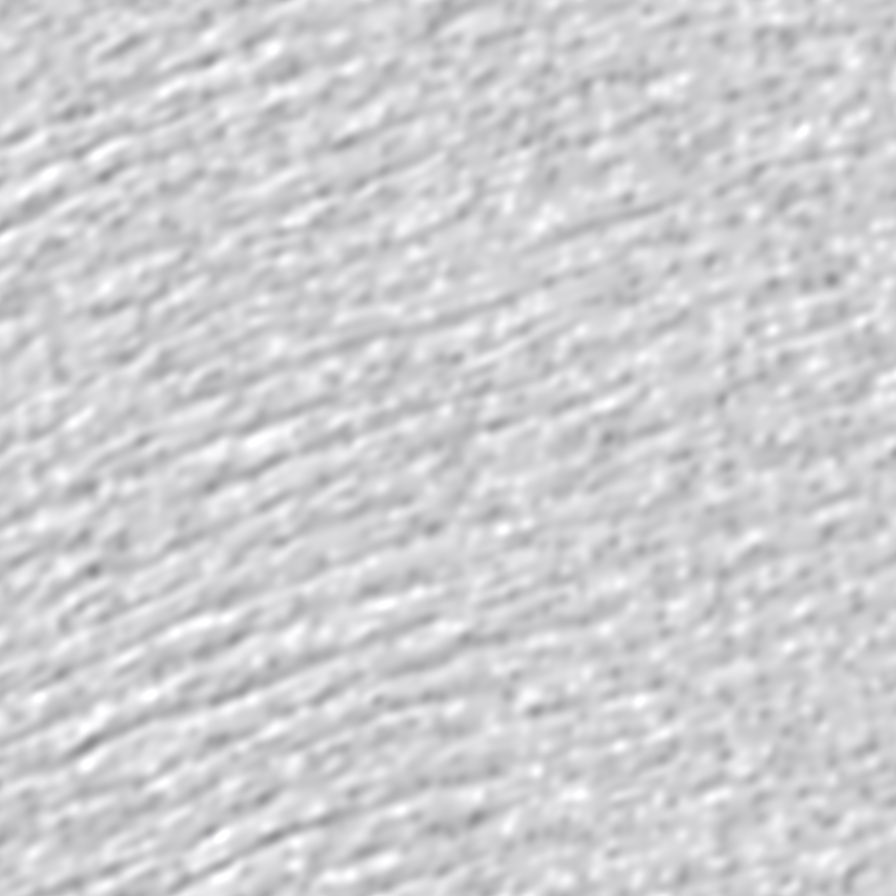
Give the GLSL for this texture, as a three.js fragment shader.

```glsl
// Pale grey ribbed knit cloth with slanting, broken ribs and a fine embossed grain.
varying vec2 vUv;

const float TAU = 6.28318;
const vec3 CLOTH_GREY = vec3(0.814, 0.814, 0.823);
const float RIB_COUNT = 21.0;
const vec2 STREAK_SCALE = vec2(30.0, 60.0);
const vec2 BEAD_SCALE = vec2(58.0, 56.0);

vec3 hash3(vec2 cell) {
  vec3 q = fract(cell.xyx * vec3(0.1031, 0.1030, 0.0973));
  q += dot(q, q.yxz + 33.33);
  return fract((q.xxy + q.yzz) * q.zyx);
}

// Cellular noise: jittered soft spots, each raised or sunken at random.
float spots(vec2 p, float softness) {
  vec2 cell = floor(p);
  float sum = 0.0;
  for (int j = -1; j <= 1; j++) {
    for (int i = -1; i <= 1; i++) {
      vec2 neighbour = cell + vec2(float(i), float(j));
      vec3 rnd = hash3(neighbour);
      vec2 d = p - neighbour - rnd.xy;
      sum += (rnd.z * 2.0 - 1.0) * exp(-softness * dot(d, d));
    }
  }
  return sum;
}

// Side-lit relief: the difference of two shifted height samples.
float emboss(vec2 p, vec2 shift) {
  return spots(p - shift, 4.5) - spots(p + shift, 4.5);
}

// Lean the cloth so that ribs climb to the right and flatten gently.
vec2 ribSpace(vec2 uv) {
  float across = uv.y - 0.42 * uv.x + 0.08 * uv.x * uv.x;
  across += 0.004 * sin(uv.x * 9.0 + uv.y * 5.0);
  across += 0.003 * sin(uv.x * 17.0 - uv.y * 23.0 + 1.3);
  return vec2(uv.x, across);
}

// Rounded sawtooth: slow rise to a bright crest, quick fall into a groove.
float ribProfile(float phase) {
  return sin(phase) - 0.35 * sin(2.0 * phase);
}

void main() {
  vec2 cloth = ribSpace(vUv);
  float fade = smoothstep(0.1, 0.85, vUv.x);

  // Ribs wander, break up and weaken toward the right.
  float wander = 1.1 * spots(cloth * vec2(9.0, 21.0) + 40.0, 4.0);
  float strength = mix(0.055, 0.026, fade);
  strength *= 1.0 + 0.8 * spots(cloth * vec2(7.0, 16.0) + 90.0, 4.0);
  float ribs = strength * ribProfile(cloth.y * RIB_COUNT * TAU + wander);

  // Long fibres follow the ribs, small round stitches cover everything.
  float streaks = emboss(cloth * STREAK_SCALE + 150.0, vec2(-0.12, 0.34));
  float beads = spots(vec2(cloth.x, vUv.y - 0.2 * vUv.x) * BEAD_SCALE + 300.0, 4.5);
  float grain = mix(0.088, 0.062, fade) * streaks + mix(0.10, 0.12, fade) * beads;

  gl_FragColor = vec4(clamp(CLOTH_GREY + ribs + grain, 0.0, 1.0), 1.0);
}
```
